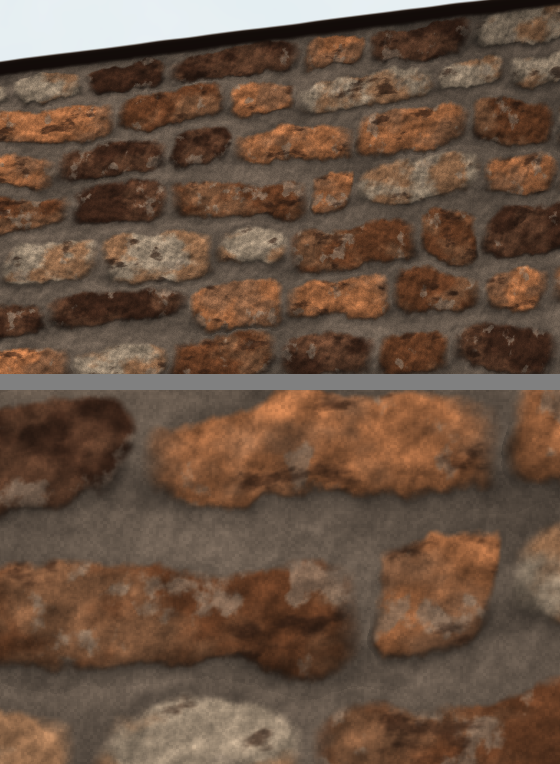
Top, the full canvas; bottom, a detail of the centre.
This texture is drawn by a WebGL 2 fragment shader. Its source:

```glsl
#version 300 es
precision highp float;
// Rubble stone wall in sloping mortar courses, under a dark roof edge and pale sky.
uniform vec2 u_resolution;
out vec4 fragColor;

float hash(vec2 p) {
  vec3 q = fract(vec3(p.xyx) * 0.1031);
  q += dot(q, q.yzx + 33.33);
  return fract((q.x + q.y) * q.z);
}

float noise(vec2 p) {
  vec2 i = floor(p), f = fract(p);
  f = f * f * (3.0 - 2.0 * f);
  return mix(mix(hash(i), hash(i + vec2(1, 0)), f.x),
             mix(hash(i + vec2(0, 1)), hash(i + vec2(1, 1)), f.x), f.y);
}

float fbm(vec2 p) {
  float sum = 0.0, amp = 0.5;
  for (int i = 0; i < 5; i++) {
    sum += amp * noise(p);
    p = mat2(1.6, 1.2, -1.2, 1.6) * p + 7.3;
    amp *= 0.5;
  }
  return sum;
}

// Nearest stone: signed distance, local height (-1 bottom, 1 top), cell id.
vec4 nearestStone(vec2 p) {
  vec2 warp = vec2(fbm(p * 9.0 + 40.0), fbm(p * 9.0 + 80.0)) - 0.48;
  vec2 rough = vec2(fbm(p * 45.0), fbm(p * 45.0 + 20.0)) - 0.48;
  p += warp * 0.055 + rough * 0.014;
  float course = 8.0 * pow(max(p.y, 0.0) + 0.002, 0.85);
  vec4 best = vec4(1.0, 0.0, 0.0, 0.0);
  for (int j = -1; j <= 1; j++) {
    float row = floor(course) + float(j);
    float along = p.x / 0.27 + hash(vec2(row, 5.0)) * 4.0 + 10.0;
    for (int i = -1; i <= 1; i++) {
      vec2 id = vec2(floor(along) + float(i), row + 20.0);
      // Jittered joints give each course unequal stones.
      float left = id.x + 0.55 * (hash(id) - 0.5);
      float right = id.x + 1.0 + 0.55 * (hash(id + vec2(1, 0)) - 0.5);
      float a = hash(id + 31.0), b = hash(id + 57.0);
      vec2 halfSize = vec2((right - left) * 0.135 - 0.014, 0.118 * mix(0.29, 0.44, a));
      vec2 q = vec2((along - 0.5 * (left + right)) * 0.27,
                    (row + 0.5 + 0.14 * (b - 0.5) - course) * 0.118);
      q.y += q.x * 0.16 * (hash(id + 71.0) - 0.5);
      q.x += q.y * 0.5 * (b - 0.5);
      vec2 n = abs(q) / halfSize;
      float power = mix(2.5, 5.5, hash(id + 13.0));
      float d = (pow(pow(n.x, power) + pow(n.y, power), 1.0 / power) - 1.0)
                * min(halfSize.x, halfSize.y);
      if (d < best.x) best = vec4(d, q.y / halfSize.y, id);
    }
  }
  return best;
}

vec3 stoneColor(vec2 p, vec2 id) {
  float kind = hash(id + 91.0);
  vec2 s = p + id * 3.7;
  float patches = smoothstep(0.40, 0.62, fbm(s * vec2(13.0, 18.0)));
  float mottling = fbm(s * vec2(38.0, 55.0));
  vec3 base, stain;
  if (kind < 0.32) {        // dark brown
    base = vec3(0.21, 0.13, 0.09); stain = vec3(0.33, 0.22, 0.155);
  } else if (kind < 0.60) { // pale grey with ochre
    base = vec3(0.54, 0.475, 0.40); stain = vec3(0.50, 0.365, 0.26);
  } else if (kind < 0.80) { // orange sandstone
    base = vec3(0.57, 0.365, 0.23); stain = vec3(0.46, 0.32, 0.225);
  } else {                  // rust
    base = vec3(0.34, 0.205, 0.125); stain = vec3(0.42, 0.29, 0.20);
  }
  vec3 col = mix(base, stain, patches);
  // Lichen flecks and dark pits.
  float lichen = smoothstep(0.60, 0.72, fbm(s * 30.0 + 11.0));
  col = mix(col, vec3(0.50, 0.44, 0.38), lichen * 0.6);
  float pits = smoothstep(0.60, 0.74, fbm(s * vec2(17.0, 34.0) + 50.0));
  col = mix(col, vec3(0.16, 0.10, 0.07), pits * 0.65);
  return col * (0.72 + 0.58 * mottling);
}

void main() {
  vec2 uv = gl_FragCoord.xy / u_resolution.y;
  float px = 1.0 / u_resolution.y;

  // Courses follow the roof slope near the top and flatten lower down.
  vec2 wall = vec2(uv.x, 0.795 - uv.y + uv.x * mix(0.03, 0.135, uv.y));
  vec4 stone = nearestStone(wall);
  float grain = hash(floor(uv * 340.0)) - 0.5;
  float relief = fbm(wall * 48.0) - fbm(wall * 48.0 - vec2(0.15, 0.4));

  // Mortar with soft shadows below stones.
  vec3 mortar = vec3(0.375, 0.325, 0.28) * (0.74 + 0.54 * fbm(wall * vec2(12.0, 16.0)));
  mortar *= 1.0 + 0.45 * relief;
  float under = smoothstep(0.1, -0.8, stone.y);
  mortar *= 1.0 - (0.12 + 0.38 * under) * exp(-max(stone.x, 0.0) * 130.0);

  // Faces catch light on top and darken toward the lower edge.
  vec3 face = stoneColor(wall, stone.zw) * (1.0 + 0.85 * relief);
  float rim = exp(min(stone.x, 0.0) * 110.0);
  face *= 1.0 + rim * mix(-0.42, 0.10, smoothstep(-0.7, 0.8, stone.y));
  vec3 col = mix(mortar, face, smoothstep(0.003 + px, -0.003 - px, stone.x));
  col *= 1.0 + 0.11 * grain;

  // Uneven daylight, dimmer toward the upper right.
  col *= 1.06 - 0.22 * smoothstep(0.5, 1.5, uv.x) * smoothstep(0.1, 1.0, uv.y);

  // Roof edge and sky.
  float roof = uv.y - 0.836 - 0.127 * uv.x + 0.003 * (noise(uv * 14.0) - 0.5);
  float lower = roof + 0.037 + 0.008 * (fbm(uv * 22.0) - 0.5);
  col *= 1.0 - 0.45 * exp(min(lower, 0.0) * 70.0);
  vec3 trim = vec3(0.07, 0.045, 0.035) + vec3(0.16, 0.13, 0.10) * exp(-abs(roof) * 350.0);
  col = mix(col, trim, smoothstep(-0.004 - px, 0.004 + px, lower));
  vec3 sky = mix(vec3(0.87, 0.92, 0.945), vec3(0.93, 0.95, 0.955), fbm(uv * 3.0 + 4.0));
  col = mix(col, sky, smoothstep(-0.001 - px, 0.001 + px, roof));

  fragColor = vec4(clamp(col, 0.0, 1.0), 1.0);
}
```
